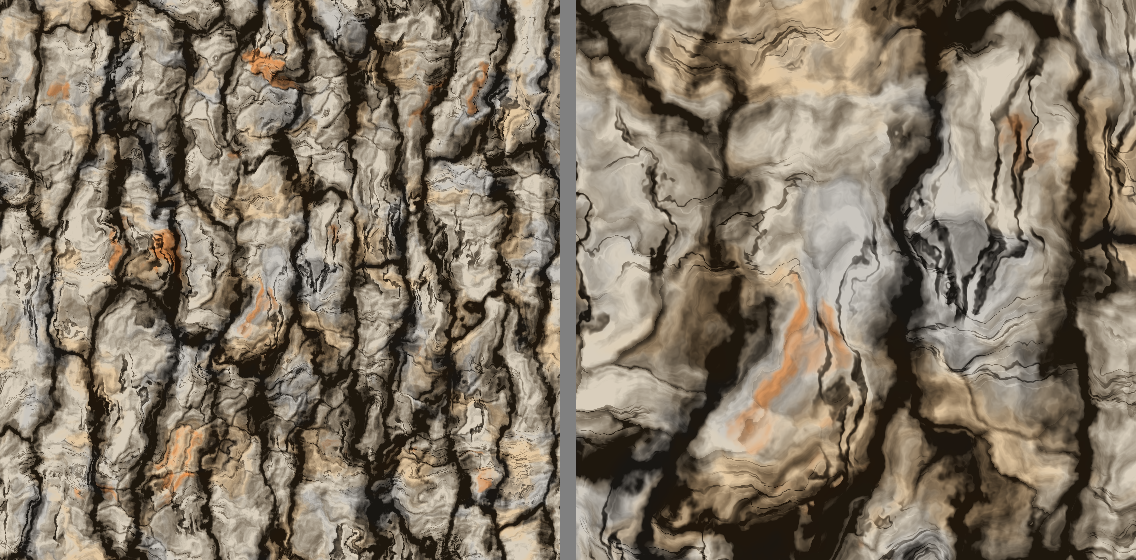
Left: the whole. Right: its middle third, enlarged.
Reproduce this texture procedurally as a three.js fragment shader.

```glsl
varying vec2 vUv;

vec2 hash2(vec2 p) {
  return fract(sin(vec2(dot(p, vec2(127.1, 311.7)), dot(p, vec2(269.5, 183.3)))) * 43758.5);
}

// Lattice cell wrapped to the period, so everything tiles
vec2 wrapCell(vec2 cell, vec2 period) {
  return floor(mod(cell + 0.5, period));
}

float slope(vec2 cell, vec2 offset, vec2 period) {
  float angle = 6.2832 * hash2(wrapCell(cell, period)).x;
  return dot(vec2(cos(angle), sin(angle)), offset);
}

float gradientNoise(vec2 p, vec2 period) {
  vec2 i = floor(p), f = fract(p);
  vec2 u = f * f * f * (f * (f * 6.0 - 15.0) + 10.0);
  vec2 e = vec2(1.0, 0.0);
  float low = mix(slope(i, f, period), slope(i + e.xy, f - e.xy, period), u.x);
  float high = mix(slope(i + e.yx, f - e.yx, period), slope(i + e.xx, f - e.xx, period), u.x);
  return 1.5 * mix(low, high, u.y);
}

float fbm(vec2 p, vec2 repeats) {
  float sum = 0.0, amplitude = 0.5;
  for (int i = 0; i < 5; i++) {
    sum += amplitude * gradientNoise(p * repeats, repeats);
    repeats *= 2.0;
    amplitude *= 0.55;
  }
  return sum;
}

// Cellular scales: x = distance to the border, y = random value of the scale.
// A small crossWeight narrows the borders that run across the trunk.
vec2 scales(vec2 p, vec2 repeats, float crossWeight) {
  p *= repeats;
  vec2 base = floor(p), nearCell = base, nearest = vec2(9.0);
  for (int y = -1; y <= 1; y++) for (int x = -1; x <= 1; x++) {
    vec2 cell = base + vec2(x, y);
    vec2 r = cell + 0.1 + 0.8 * hash2(wrapCell(cell, repeats)) - p;
    if (dot(r, r) < dot(nearest, nearest)) { nearest = r; nearCell = cell; }
  }
  float border = 2.0;
  for (int y = -2; y <= 2; y++) for (int x = -2; x <= 2; x++) {
    vec2 cell = nearCell + vec2(x, y);
    vec2 r = cell + 0.1 + 0.8 * hash2(wrapCell(cell, repeats)) - p;
    vec2 across = r - nearest;
    if (dot(across, across) > 0.0001) {
      vec2 normal = normalize(across);
      float reach = dot(0.5 * (r + nearest), normal);
      border = min(border, reach / mix(crossWeight, 1.0, abs(normal.x)));
    }
  }
  return vec2(border, hash2(wrapCell(nearCell, repeats) + 17.0).x);
}

vec2 warped(vec2 p) {
  vec2 bend = vec2(0.07, 0.1) * vec2(fbm(p, vec2(3.0)), fbm(p + 0.37, vec2(4.0)));
  return p + bend + vec2(0.022, 0.016) * fbm(p + 0.61, vec2(24.0, 20.0));
}

// Bark relief, from 0 in the furrows to about 1 on the plates
float relief(vec2 p) {
  vec2 q = warped(p);
  float rough = smoothstep(-0.15, 0.3, fbm(p + 0.83, vec2(3.0, 4.0)));
  vec2 plate = scales(q, vec2(10.0, 3.0), 0.22);
  vec2 flake = scales(q + 0.29, vec2(19.0, 20.0), 0.6);

  // Plates with ragged flanks
  float fibre = fbm(q + 0.11, vec2(42.0, 7.0));
  float grain = fbm(q + 0.47, vec2(30.0, 44.0));
  float width = 0.25 + 0.12 * rough;
  float body = smoothstep(-0.01, width, plate.x + 0.2 * fbm(p + 0.23, vec2(18.0, 8.0)));
  float h = 0.22 + 0.7 * body + 0.2 * (plate.y - 0.5);
  h += fibre * mix(0.75, 0.3, body) + 0.5 * grain;

  // Loose flakes, strongest in rough areas
  h += (flake.y - 0.5) * mix(0.12, 0.4, rough) - 0.1 * rough;
  h -= (1.0 - smoothstep(0.0, 0.11, flake.x)) * mix(0.08, 0.38, rough);

  // Hairline cracks across and deep fissures along the trunk
  float hairline = 1.0 - smoothstep(0.005, 0.045, abs(fbm(q + 0.71, vec2(8.0, 38.0))));
  h -= 0.4 * hairline * smoothstep(0.0, 0.22, fbm(p + 0.7, vec2(9.0, 11.0)));
  float fissure = 1.0 - smoothstep(0.01, 0.06, abs(fbm(q + 0.15, vec2(15.0, 3.0))));
  h -= 0.65 * fissure * smoothstep(-0.02, 0.2, fbm(p + 0.53, vec2(6.0, 5.0)));
  h -= 0.45 * (1.0 - smoothstep(0.02, 0.08, plate.x));
  return h;
}

void main() {
  vec2 p = vUv;

  // Light from the upper left
  float h = relief(p);
  float lit = clamp(h - relief(p + vec2(-0.003, 0.004)), -0.5, 0.5);
  float tone = clamp(h + 0.35 * lit, -0.1, 1.08);
  vec3 color = mix(vec3(0.18, 0.15, 0.11), vec3(0.80, 0.76, 0.69), tone);
  color -= vec3(0.0, 0.015, 0.03) * smoothstep(0.0, 0.5, tone) * smoothstep(1.0, 0.5, tone);

  // Blue-grey weathering, tan patches and rare rust spots
  vec2 q = warped(p);
  float weathered = smoothstep(0.05, 0.35, fbm(q + 0.2, vec2(9.0, 8.0)));
  float tan1 = smoothstep(0.05, 0.35, fbm(q + 0.65, vec2(8.0, 9.0)));
  float rust = smoothstep(0.36, 0.5, fbm(q + 0.9, vec2(7.0, 6.0)));
  color = mix(color, color.g * vec3(0.93, 0.93, 0.93), 0.65 * weathered);
  color *= mix(vec3(1.0), vec3(1.05, 0.97, 0.86), tan1);
  color *= mix(vec3(1.0), vec3(1.05, 0.76, 0.52), rust);
  gl_FragColor = vec4(clamp(color, 0.0, 1.0), 1.0);
}
```
